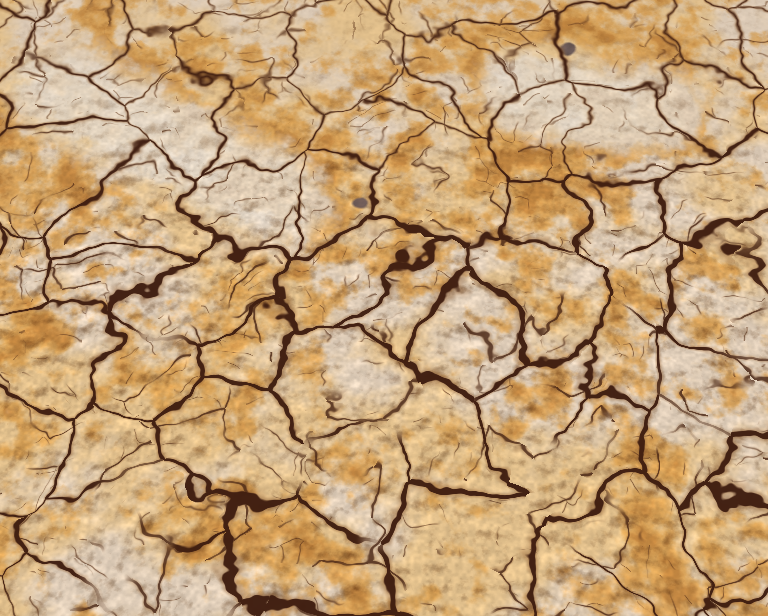
Give the GLSL for this texture, as a Shadertoy shader.

```glsl
// Sun-baked ochre clay split into plates by branching dark cracks, receding upward.
#define PLATES 5.0        // plates per canvas height at the near edge
#define CRACK_WIDTH 0.024 // half width of the widest cracks, in plates
#define WARP 0.62         // how far the cracks wander
#define RELIEF 1.25       // strength of the surface bumps
#define OCHRE 0.85        // strength of the ochre stains
#define FAR_BLUR 0.012    // softness of the far edge

const vec3 PALE  = vec3(0.86, 0.79, 0.71);
const vec3 SAND  = vec3(0.87, 0.74, 0.54);
const vec3 OCHRE_CLAY = vec3(0.82, 0.60, 0.30);
const vec3 RUST  = vec3(0.67, 0.43, 0.18);
const vec3 BROWN = vec3(0.55, 0.36, 0.19);
const vec3 DARK  = vec3(0.24, 0.11, 0.06);
const vec3 CHALK = vec3(0.88, 0.84, 0.79);
const vec3 STONE = vec3(0.36, 0.30, 0.32);

float hash(vec2 p) {
    return fract(sin(dot(p, vec2(127.1, 311.7))) * 43758.5453);
}

vec2 hash2(vec2 p) {
    return vec2(hash(p), hash(p + 57.3));
}

float noise(vec2 p) {
    vec2 i = floor(p), f = fract(p);
    f = f * f * (3.0 - 2.0 * f);
    return mix(mix(hash(i), hash(i + vec2(1, 0)), f.x),
               mix(hash(i + vec2(0, 1)), hash(i + vec2(1, 1)), f.x), f.y);
}

float fbm(vec2 p) {
    float sum = 0.0, amp = 0.5;
    for (int i = 0; i < 5; i++) {
        sum += amp * noise(p);
        p = mat2(1.6, 1.2, -1.2, 1.6) * p + 7.7;
        amp *= 0.5;
    }
    return sum;
}

// Bends straight plate borders into jagged cracks.
vec2 wander(vec2 p) {
    vec2 q = p;
    float amp = WARP, freq = 1.0;
    for (int i = 0; i < 4; i++) {
        q += amp * (vec2(noise(p * freq + 3.1), noise(p * freq + 41.7)) - 0.5);
        amp *= 0.4;
        freq *= 2.5;
    }
    return q;
}

// Distance to the nearest plate border, and a random value of that border.
vec2 plateEdge(vec2 p) {
    vec2 cell = floor(p), nearest = vec2(9), second = vec2(9);
    vec2 idA = cell, idB = cell;
    for (int y = -1; y <= 1; y++)
    for (int x = -1; x <= 1; x++) {
        vec2 id = cell + vec2(x, y);
        vec2 r = id + 0.1 + 0.8 * hash2(id) - p;
        if (dot(r, r) < dot(nearest, nearest)) {
            second = nearest; idB = idA;
            nearest = r; idA = id;
        } else if (dot(r, r) < dot(second, second)) {
            second = r; idB = id;
        }
    }
    float d = dot(0.5 * (nearest + second), normalize(second - nearest));
    return vec2(d, hash(idA + idB + 0.37));
}

// Soft chalky streak along a segment.
float streak(vec2 p, vec2 a, vec2 b, float radius) {
    vec2 ab = b - a;
    float t = clamp(dot(p - a, ab) / dot(ab, ab), 0.0, 1.0);
    return 1.0 - smoothstep(0.0, radius, length(p - a - ab * t));
}

void mainImage(out vec4 fragColor, in vec2 fragCoord) {
    vec2 uv = fragCoord / iResolution.y;

    // Ground plane: plates shrink and soften with distance
    float depth = 1.0 + 0.35 * uv.y;
    vec2 p = PLATES * vec2((uv.x - 0.62) * depth, 1.1 * uv.y * (1.0 + 0.3 * uv.y)) + 20.0;
    float far = smoothstep(0.55, 1.0, uv.y);
    float soft = 0.7 * PLATES * depth / iResolution.y + FAR_BLUR * far;
    vec2 q = wander(p);

    // Cracks: three generations, each finer and more broken
    float core = 0.0, fringe = 0.0, inside = 1.0;
    float open = smoothstep(0.25, 0.75, noise(p * 0.55 + 5.0));
    for (int i = 0; i < 3; i++) {
        float level = float(i), scale = pow(2.1, level);
        vec2 edge = plateEdge(q * scale + 17.0 * level);
        float d = edge.x / scale;
        float w = CRACK_WIDTH * pow(0.42, level) * (0.25 + 0.6 * edge.y + 0.5 * open);
        w *= 1.0 - 0.35 * far;
        float gate = 0.5 * edge.y + 0.5 * noise(p * 1.4 * scale + 9.0);
        float start = 0.16 + 0.32 * min(level, 1.0) + 0.08 * level;
        float present = smoothstep(start, start + 0.14, gate) * (1.0 - 0.25 * level);
        core = max(core, present * (1.0 - smoothstep(w - soft, w + soft, d)));
        fringe = max(fringe, present * (1.0 - smoothstep(0.0, 3.0 * w + soft, d)));
        if (i == 0) inside = smoothstep(0.0, 0.2, d);
    }

    // Clay: pale crust, sand, and ochre stains gathered inside the plates
    float broad = fbm(p * 0.9 + 2.0);
    float mottle = fbm(p * 5.0 + 31.0);
    vec3 col = mix(PALE, SAND, smoothstep(0.36, 0.6, 0.6 * broad + 0.4 * fbm(p * 2.6 + 60.0)));
    float stain = 0.5 * fbm(p * 1.3 + 11.0) + 0.5 * mottle + 0.05 * inside;
    col = mix(col, OCHRE_CLAY, OCHRE * smoothstep(0.47, 0.62, stain));
    col = mix(col, RUST, 0.6 * smoothstep(0.6, 0.72, stain));

    // Chalk drifts
    float chalk = max(streak(uv, vec2(0.10, 0.86), vec2(0.46, 0.67), 0.15),
                      streak(uv, vec2(0.85, 0.85), vec2(1.08, 0.82), 0.13));
    chalk = smoothstep(0.3, 0.75, chalk + 0.9 * (mottle - 0.5) + 0.5 * (broad - 0.5));
    col = mix(col, CHALK, 0.8 * chalk);

    // Relief: bumps lit from above, with fine grit
    float bump = fbm(p * 6.0) - fbm(p * 6.0 + vec2(-0.18, 0.36));
    float crisp = 1.0 - 0.65 * far;
    float shadow = clamp(RELIEF * crisp * 2.4 * (bump - 0.04), 0.0, 1.0);
    col *= mix(vec3(1), vec3(0.66, 0.58, 0.50), shadow);
    col *= 1.0 + crisp * (0.4 * max(-bump, 0.0) + 0.12 * (noise(p * 32.0) - 0.5));

    // Rare pebbles
    vec2 grid = uv * 4.0, id = floor(grid);
    vec2 offset = fract(grid) - 0.25 - 0.5 * hash2(id + 8.0);
    float size = length(offset * vec2(0.8, 1.1)) + 0.04 * (mottle - 0.5);
    float pebble = step(0.86, hash(id + 3.0)) * (1.0 - smoothstep(0.03, 0.05, size));
    col = mix(col, STONE * (0.6 + 0.8 * mottle), 0.85 * pebble);

    // Crack walls and depths
    col = mix(col, BROWN, 0.6 * fringe);
    col = mix(col, DARK, 0.95 * core);
    fragColor = vec4(clamp(col, 0.0, 1.0), 1.0);
}
```
